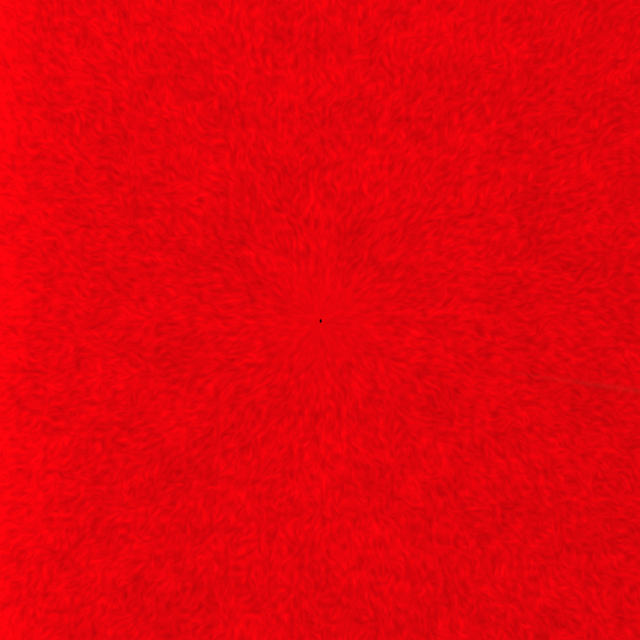
Reproduce this texture procedurally as a Shadertoy shader.

```glsl
// Red plush fur combed outward from a tiny dark pit at the middle.
// Gradient noise is smeared along a bent radial direction to make short
// tangled hairs; dark flecks, broad noise, a left rim and a seam tint it.
#define PIT_CENTER vec2(0.501, 0.4985)
#define PIT_SIZE vec2(0.0013, 0.0021)
#define HAIR_SCALE 120.0
#define HAIR_LENGTH 0.0095
#define HAIR_BEND 1.7
#define HAIR_CONTRAST 0.20
#define FLECK_DEPTH 0.17
#define CLUMP_CONTRAST 0.06
#define RIM_GLOW 0.085
#define BASE_RED 0.892
#define SEAM_TINT 0.045
#define TAPS 7

// Unit gradient from an integer hash of the lattice cell
vec2 latticeGradient(vec2 cell) {
    uvec2 q = uvec2(ivec2(cell));
    uint h = q.x * 73856093u ^ q.y * 19349663u;
    h = (h ^ (h >> 15)) * 739982445u;
    h = (h ^ (h >> 12)) * 695872825u;
    h ^= h >> 15;
    float angle = float(h & 65535u) * 6.28318 / 65536.0;
    return vec2(cos(angle), sin(angle));
}

float gradientNoise(vec2 p) {
    vec2 cell = floor(p);
    vec2 f = p - cell;
    vec2 w = f * f * f * (f * (f * 6.0 - 15.0) + 10.0);
    vec2 e = vec2(1.0, 0.0);
    float a = dot(latticeGradient(cell), f);
    float b = dot(latticeGradient(cell + e.xy), f - e.xy);
    float c = dot(latticeGradient(cell + e.yx), f - e.yx);
    float d = dot(latticeGradient(cell + e.xx), f - e.xx);
    return mix(mix(a, b, w.x), mix(c, d, w.x), w.y);
}

// Hair direction: radial, tangled away from the middle
vec2 hairDirection(vec2 p) {
    vec2 radial = p - PIT_CENTER;
    float radius = length(radial);
    float bend = HAIR_BEND * smoothstep(0.0, 0.3, radius);
    float turn = bend * (gradientNoise(p * 22.0) + gradientNoise(p * 60.0 + 31.0));
    vec2 dir = radial / max(radius, 1e-4);
    return mat2(cos(turn), sin(turn), -sin(turn), cos(turn)) * dir;
}

// x: fine hairs, y: coarser field for the flecks, both smeared along the hair
vec2 smearedFur(vec2 p) {
    vec2 dir = hairDirection(p);
    vec2 sum = vec2(0.0);
    for (int i = 0; i < TAPS; i++) {
        float t = float(i) / float(TAPS - 1) - 0.5;
        vec2 q = p + dir * t * HAIR_LENGTH;
        sum.x += gradientNoise(q * HAIR_SCALE + 17.0);
        sum.x += 0.8 * gradientNoise(q * HAIR_SCALE * 1.8 + 83.0);
        sum.y += gradientNoise(q * HAIR_SCALE * 0.65 + 140.0);
    }
    return sum / float(TAPS);
}

void mainImage(out vec4 fragColor, in vec2 fragCoord) {
    vec2 uv = fragCoord / iResolution.xy;
    float pixel = 1.0 / min(iResolution.x, iResolution.y);
    float radius = length(uv - PIT_CENTER);

    // Soft hairs and sparse dark gaps between the tufts
    vec2 fur = smearedFur(uv);
    float calm = mix(0.5, 1.0, smoothstep(0.0, 0.14, radius));
    float fleck = max(fur.y + 0.35 * fur.x - 0.06, 0.0);
    float red = BASE_RED + calm * (HAIR_CONTRAST * fur.x - FLECK_DEPTH * fleck);

    // Broad clumps and uneven lighting
    float clumps = gradientNoise(uv * 44.0 + 7.0) + 0.8 * gradientNoise(uv * 21.0 + 50.0);
    clumps += 0.6 * gradientNoise(uv * 9.0 + 95.0);
    red += CLUMP_CONTRAST * calm * clumps;
    red += RIM_GLOW * exp(-uv.x / 0.065);
    red += 0.014 * exp(-radius * radius / 0.012);
    red += 0.014 * smoothstep(0.6, 1.0, uv.y) - 0.02 * smoothstep(0.5, 0.95, uv.x);
    vec3 color = vec3(red, 0.018, 0.05 + 0.06 * (red - BASE_RED));

    // Faint seam running to the right edge
    float seamY = 0.421 - 0.147 * (uv.x - 0.78);
    float seamWidth = mix(0.0015, 0.005, smoothstep(0.7, 1.0, uv.x));
    float seamOffset = (uv.y - seamY) / seamWidth;
    float seam = exp(-seamOffset * seamOffset) * smoothstep(0.68, 0.95, uv.x);
    color += SEAM_TINT * seam * vec3(-0.6, 1.0, 0.5);

    // Dark pit at the middle
    vec2 pitOffset = (uv - PIT_CENTER) / PIT_SIZE;
    float pitDistance = (length(pitOffset) - 1.0) * PIT_SIZE.x;
    color *= smoothstep(-0.5 * pixel, 0.8 * pixel, pitDistance);

    fragColor = vec4(clamp(color, 0.0, 1.0), 1.0);
}
```
